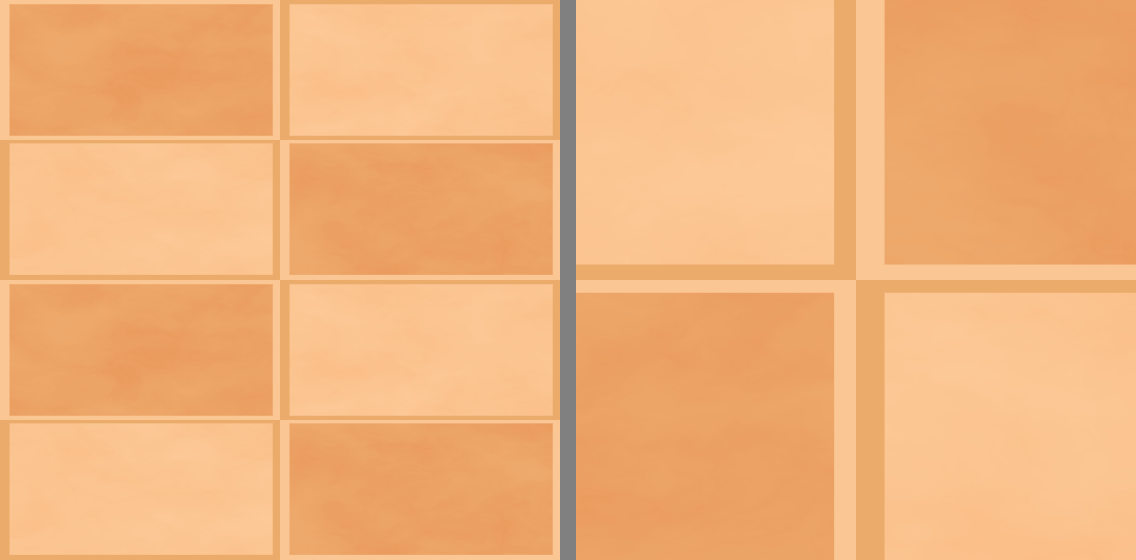
Left, the full canvas; right, a detail of the centre.
Write a Shadertoy shader that draws this texture.

```glsl
const vec2 CELL = vec2(0.5, 0.25);            // panel plus its frame
const vec2 PANEL_HALF = vec2(0.235, 0.1174);
const vec2 PANEL_SHIFT = vec2(0.002, 0.0016); // y part only on even rows
const vec2 WEAR_TILE = vec2(1.0, 0.5);        // wear repeats over this area
const float WEAR_SCALE = 5.0;
const float WARP = 0.45;
const float VEIN_SHARPNESS = 16.0;
const float VEIN_STRENGTH = 0.55;
const vec3 FRAME_LIGHT = vec3(0.980, 0.780, 0.582);
const vec3 FRAME_DARK = vec3(0.920, 0.670, 0.416);
const vec3 LIGHT_CLEAN = vec3(0.988, 0.790, 0.592);
const vec3 LIGHT_STAINED = vec3(0.982, 0.742, 0.530);
const vec3 DARK_CLEAN = vec3(0.932, 0.668, 0.426);
const vec3 DARK_STAINED = vec3(0.915, 0.595, 0.355);

float hash(vec2 p) {
    return fract(sin(dot(p, vec2(127.1, 311.7))) * 43758.5453);
}

// Dot product of a random unit gradient at a wrapped lattice corner
float corner(vec2 cell, vec2 offset, float period, float seed) {
    float angle = 6.2832 * hash(mod(cell, period) + seed);
    return dot(vec2(cos(angle), sin(angle)), offset);
}

// Gradient noise that tiles with the given period
float noise(vec2 p, float period, float seed) {
    vec2 i = floor(p), f = p - i;
    vec2 u = f * f * f * (f * (f * 6.0 - 15.0) + 10.0);
    vec2 e = vec2(1.0, 0.0);
    float low = mix(corner(i, f, period, seed),
                    corner(i + e.xy, f - e.xy, period, seed), u.x);
    float high = mix(corner(i + e.yx, f - e.yx, period, seed),
                     corner(i + e.xx, f - e.xx, period, seed), u.x);
    return mix(low, high, u.y);
}

float fbm(vec2 p, float period, float seed) {
    float sum = 0.0, amp = 0.55;
    for (int i = 0; i < 6; i++) {
        sum += amp * noise(p, period, seed);
        p *= 2.0;
        period *= 2.0;
        seed += 17.3;
        amp *= 0.57;
    }
    return sum;
}

// Cloudy stain with thin wandering veins, 0 clean to 1 stained
float stain(vec2 uv) {
    vec2 p = uv / WEAR_TILE * WEAR_SCALE;
    p += WARP * vec2(fbm(p, WEAR_SCALE, 3.1), fbm(p, WEAR_SCALE, 41.7));
    float cloud = clamp(0.38 + 0.85 * fbm(p, WEAR_SCALE, 73.9), 0.0, 1.0);
    float veins = 0.0, scale = 1.0, amp = 0.5;
    for (int i = 0; i < 4; i++) {
        float ridge = abs(noise(p * scale, WEAR_SCALE * scale, 91.3 + 11.0 * scale));
        veins += amp * exp(-VEIN_SHARPNESS * ridge);
        scale *= 2.0;
        amp *= 0.75;
    }
    return clamp(cloud + VEIN_STRENGTH * veins * cloud, 0.0, 1.0);
}

// Smoothed square wave: +1 on even bands, -1 on odd bands
float bands(float x, float width, float pixel) {
    float t = fract(x / (2.0 * width) - 0.25);
    float d = (abs(t - 0.5) - 0.25) * 2.0 * width;
    return clamp(2.0 * d / pixel, -1.0, 1.0);
}

void mainImage(out vec4 fragColor, in vec2 fragCoord) {
    vec2 uv = fragCoord / iResolution.xy;
    float pixel = 1.0 / min(iResolution.x, iResolution.y);

    // Checkerboard of cells: light panels have dark frames and vice versa
    float checker = bands(uv.x, CELL.x, pixel) * bands(uv.y, CELL.y, pixel);
    float lightPanel = 0.5 + 0.5 * checker;
    vec3 frame = mix(FRAME_LIGHT, FRAME_DARK, lightPanel);

    // Worn panel surface
    float wear = stain(uv);
    vec3 panel = mix(mix(DARK_CLEAN, DARK_STAINED, wear),
                     mix(LIGHT_CLEAN, LIGHT_STAINED, wear), lightPanel);

    // Panel rectangle inside the cell
    vec2 cell = floor(uv / CELL);
    vec2 center = (cell + 0.5) * CELL
                + PANEL_SHIFT * vec2(1.0, 1.0 - mod(cell.y, 2.0));
    vec2 edge = abs(uv - center) - PANEL_HALF;
    float inside = clamp(0.5 - max(edge.x, edge.y) / pixel, 0.0, 1.0);

    fragColor = vec4(mix(frame, panel, inside), 1.0);
}
```
